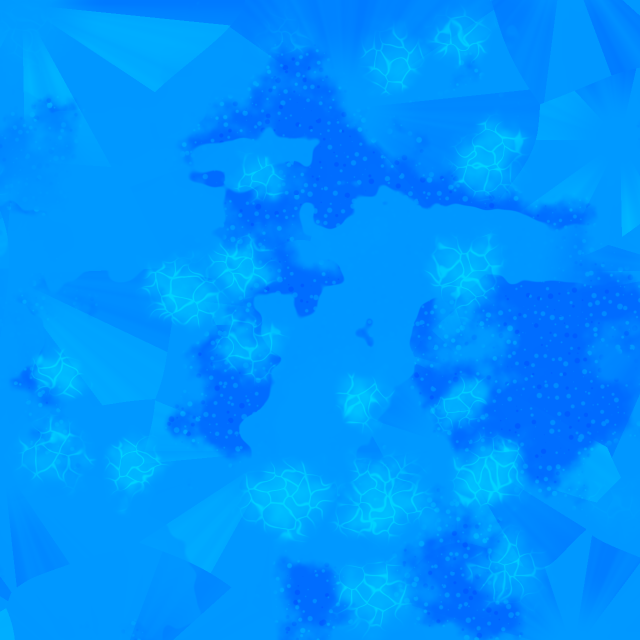
Give the GLSL for this texture, as a Shadertoy shader.

```glsl
#define BASE_TONE 0.60
#define DARK_TONE 0.41
#define GLOW_TONE 0.68
#define VEIN_GAIN 0.12
#define FAN_CELLS 3.0
#define FAN_SECTORS 13.0
#define STREAKS 150.0
#define CLOUD_SCALE 7.0
#define GLOW_CELLS 6.0
#define VEIN_CELLS 38.0
#define SPECK_CELLS 75.0
#define SAMPLES 2

float hash(vec2 p) {
    return fract(sin(dot(p, vec2(127.1, 311.7))) * 43758.5453);
}

vec2 hash2(vec2 p) {
    return vec2(hash(p), hash(p + 57.3));
}

float noise(vec2 p) {
    vec2 i = floor(p), f = fract(p);
    f = f * f * (3.0 - 2.0 * f);
    return mix(mix(hash(i), hash(i + vec2(1, 0)), f.x),
               mix(hash(i + vec2(0, 1)), hash(i + vec2(1, 1)), f.x), f.y);
}

float fbm(vec2 p) {
    float sum = 0.0, amp = 0.5;
    for (int i = 0; i < 5; i++) {
        sum += amp * noise(p);
        p = mat2(1.6, 1.2, -1.2, 1.6) * p + 7.7;
        amp *= 0.5;
    }
    return sum / 0.97;
}

vec2 wobble(vec2 p) {
    return vec2(noise(p), noise(p + 31.7)) - 0.5;
}

// Nearest distance, second distance and a random value of the nearest cell
vec3 voronoi(vec2 p, out vec2 away) {
    vec2 cell = floor(p);
    vec3 best = vec3(9.0, 9.0, 0.0);
    for (int y = -1; y <= 1; y++)
    for (int x = -1; x <= 1; x++) {
        vec2 id = cell + vec2(x, y);
        vec2 d = p - id - hash2(id);
        float dist = length(d);
        if (dist < best.x) {
            best = vec3(dist, best.x, hash(id + 13.1));
            away = d;
        } else {
            best.y = min(best.y, dist);
        }
    }
    return best;
}

// Streaked wedges radiating from cell seeds, cut off at curved cell borders
float rayFans(vec2 p) {
    vec2 away, bend = 0.55 * wobble(p * 5.0);
    float id = voronoi(p * FAN_CELLS + bend + 4.0, away).z;
    away -= bend;
    float turn = atan(away.y, away.x) / 6.2832 + 0.5;
    float pick = hash(vec2(floor(turn * FAN_SECTORS + id), id * 91.0));
    float level = pick < 0.36 ? -0.10 : (pick > 0.76 ? 0.085 : -0.008);
    float streak = noise(vec2(turn * STREAKS, id * 50.0));
    float broad = noise(vec2(turn * STREAKS * 0.25, id * 80.0));
    level *= 0.35 + 0.35 * streak + 0.75 * broad;
    return level * smoothstep(0.08, 0.4, length(away));
}

// Ragged round patches of light
float glowPatches(vec2 p) {
    vec2 q = p * GLOW_CELLS + 0.22 * wobble(p * 28.0) + 0.1 * wobble(p * 75.0);
    vec2 cell = floor(q);
    float glow = 0.0;
    for (int y = -1; y <= 1; y++)
    for (int x = -1; x <= 1; x++) {
        vec2 id = cell + vec2(x, y);
        float radius = mix(0.32, 0.52, hash(id + 3.3));
        float dist = length(q - id - 0.2 - 0.6 * hash2(id + 8.0));
        float on = step(hash(id + 21.0), 0.52);
        glow = max(glow, on * smoothstep(radius, radius * 0.25, dist));
    }
    return glow;
}

float tone(vec2 p) {
    vec2 away;
    float cluster = 1.0 - smoothstep(0.36, 0.58, length(p - 0.5) + 0.25 * (noise(p * 4.0) - 0.5));
    float t = BASE_TONE + rayFans(p) * mix(1.0, 0.6, cluster);

    // Ragged dark clouds with light and dark specks
    float cloud = fbm(p * CLOUD_SCALE + 2.6) - 0.14 * (1.0 - cluster);
    cloud += 0.10 * (fbm(p * 45.0) - 0.5);
    float dark = smoothstep(0.47, 0.63, cloud);
    t = mix(t, DARK_TONE, dark * 0.9);
    vec3 speck = voronoi(p * SPECK_CELLS, away);
    float dotMask = smoothstep(0.0, 0.16, 0.42 * speck.z - speck.x);
    float lift = hash(vec2(speck.z, 5.0)) < 0.75 ? 0.12 : -0.07;
    t += lift * dotMask * smoothstep(0.44, 0.56, cloud);

    // Plain lobes with crisp outlines
    float lobe = noise(p * 6.5 + 17.0) + 0.22 * noise(p * 21.0) + 0.08 * noise(p * 50.0);
    t = mix(t, BASE_TONE, 0.95 * cluster * smoothstep(0.785, 0.805, lobe));

    // Glowing patches with a net of veins
    float glow = glowPatches(p) * mix(0.15, 1.0, cluster);
    vec3 net = voronoi(p * VEIN_CELLS + 0.8 * wobble(p * 50.0), away);
    float vein = 1.0 - smoothstep(0.0, 0.16, net.y - net.x);
    float mottle = fbm(p * 30.0 + 9.0) - 0.5;
    t = mix(t, GLOW_TONE + 0.14 * mottle + 0.05 * glow, 0.85 * glow);
    t += VEIN_GAIN * vein * smoothstep(0.02, 0.6, glow);
    return clamp(t, 0.37, 0.82);
}

void mainImage(out vec4 fragColor, in vec2 fragCoord) {
    float sum = 0.0;
    for (int y = 0; y < SAMPLES; y++)
    for (int x = 0; x < SAMPLES; x++) {
        vec2 offset = (vec2(x, y) + 0.5) / float(SAMPLES) - 0.5;
        sum += tone((fragCoord + offset) / iResolution.xy);
    }
    fragColor = vec4(0.0, sum / float(SAMPLES * SAMPLES), 1.0, 1.0);
}
```
